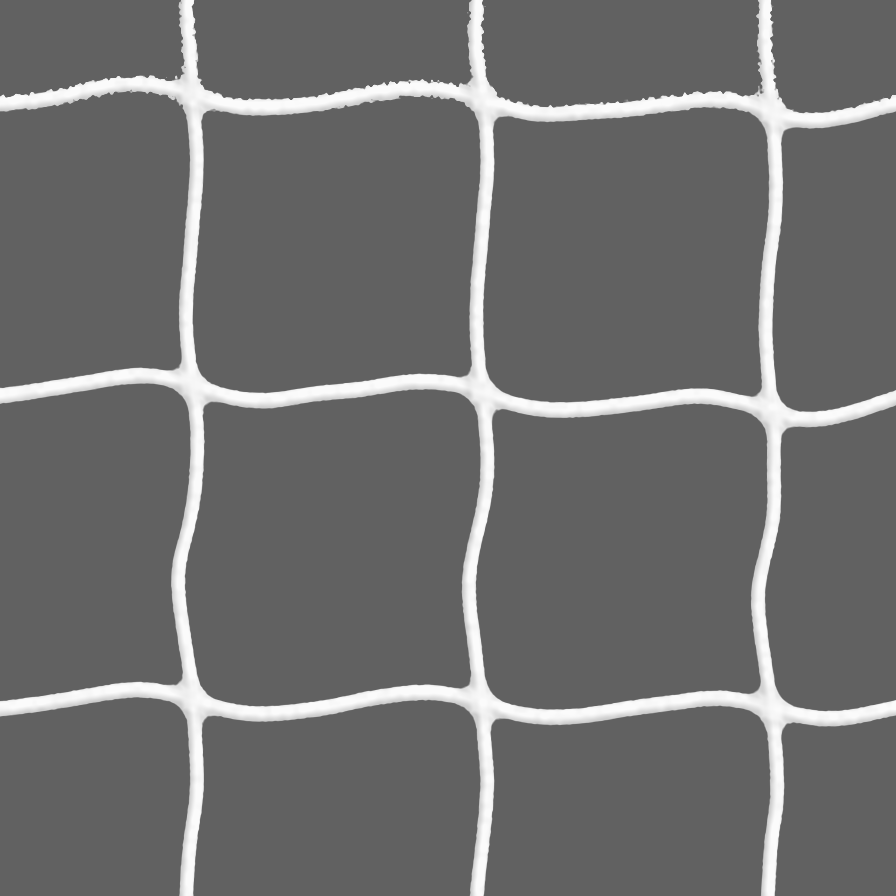
A WebGL 1 fragment shader for this pattern:

```glsl
precision highp float;
// Knotted white cord net, three by three knots, on a flat grey ground.
uniform vec2 u_resolution;

const float TAU = 6.2831853;
const vec2 CENTRE_KNOT = vec2(0.537, 0.561);
const vec2 PITCH = vec2(0.323, 0.3365);
const float ROW_HALF_WIDTH = 0.0086;
const float COLUMN_HALF_WIDTH = 0.0077;
const float KNOT_BLEND = 0.024;
const vec3 GROUND = vec3(0.38);
const vec3 CORD_SHADE = vec3(0.80);
const vec3 CORD_LIGHT = vec3(0.985);

float hash(vec2 p) {
  vec3 q = fract(p.xyx * 0.1031);
  q += dot(q, q.yzx + 33.33);
  return fract((q.x + q.y) * q.z);
}

// Smooth value noise, 0 to 1.
float noise(vec2 p) {
  vec2 cell = floor(p);
  vec2 f = fract(p);
  f = f * f * (3.0 - 2.0 * f);
  float low = mix(hash(cell), hash(cell + vec2(1.0, 0.0)), f.x);
  float high = mix(hash(cell + vec2(0.0, 1.0)), hash(cell + vec2(1.0)), f.x);
  return mix(low, high, f.y);
}

float wobble(float along, float seed) {
  return 0.004 * (noise(vec2(along * 17.0, seed * 7.3 + 40.0)) - 0.5);
}

// How far the knots of a row drop as the row runs to the right.
float knotDrop(float column, float row) {
  float over = max(column - 1.0, 0.0);
  float k = clamp(column, -1.0, 1.0) - 7.0 * over * over;
  float slope = 0.0143 - 0.0068 * row * row + 0.0023 * row;
  return slope * k * (1.0 + 0.4 * k);
}

// Height of a horizontal cord: it dips after each knot and rises to the next.
float rowHeight(float x, float row) {
  float column = (x - CENTRE_KNOT.x) / PITCH.x;
  float t = fract(column);
  float arch = sin(0.5 * TAU * t);
  float sag = sin(TAU * t) + 0.15 * sin(2.0 * TAU * t) + 0.4 * arch * arch;
  float base = CENTRE_KNOT.y + PITCH.y * row - 0.0085 * row * row;
  return base - knotDrop(column, row) - 0.0118 * sag + wobble(x, row);
}

// Position of a vertical cord: an S bend per cell, slacker in the lower cells.
float columnPosition(float y, float column) {
  float row = (y - CENTRE_KNOT.y + knotDrop(column, 0.0)) / PITCH.y;
  float t = fract(-row);
  float bend = 0.006 * sin(TAU * t);
  float lower = step(-1.0, row) * step(row, 0.0);
  float dent = (t - 0.6) / 0.2;
  bend -= lower * 0.010 * exp(-dent * dent);
  return CENTRE_KNOT.x + PITCH.x * column + bend + wobble(y, column + 9.0);
}

// Keeps the nearer cord: x is distance to its edge, y is side from -1 to 1.
vec2 nearerCord(vec2 nearest, float offset, float halfWidth) {
  vec2 cord = vec2(abs(offset) - halfWidth, offset / halfWidth);
  return cord.x < nearest.x ? cord : nearest;
}

// Light falls from the upper right across the round cord.
float roundShade(float side) {
  return smoothstep(-1.1, 0.1, side) - 0.3 * smoothstep(0.6, 1.1, side);
}

void main() {
  vec2 uv = gl_FragCoord.xy / u_resolution;
  float pixel = 1.0 / min(u_resolution.x, u_resolution.y);

  vec2 rowCord = vec2(1.0, 0.0);
  vec2 columnCord = vec2(1.0, 0.0);
  for (int i = -1; i <= 1; i++) {
    float index = float(i);
    rowCord = nearerCord(rowCord, uv.y - rowHeight(uv.x, index), ROW_HALF_WIDTH);
    columnCord = nearerCord(columnCord, uv.x - columnPosition(uv.y, index), COLUMN_HALF_WIDTH);
  }

  // Fillet the crossings into soft knots.
  float blend = clamp(0.5 + 0.5 * (columnCord.x - rowCord.x) / KNOT_BLEND, 0.0, 1.0);
  float edge = mix(columnCord.x, rowCord.x, blend) - KNOT_BLEND * blend * (1.0 - blend);

  // Frayed fibres along the top of the net.
  float fray = smoothstep(0.865, 0.895, uv.y);
  edge += (noise(uv * 280.0) - 0.5) * mix(0.0008, 0.005, fray);

  // Rounded shading, brighter knots and a fine fibre grain.
  float light = mix(roundShade(columnCord.y), roundShade(rowCord.y), blend);
  float knot = smoothstep(0.008, 0.0, max(rowCord.x, columnCord.x));
  light = mix(light, 0.9, 0.7 * knot);
  light += 0.3 * (noise(uv * 130.0) - 0.5);
  vec3 cord = mix(CORD_SHADE, CORD_LIGHT, clamp(light, 0.0, 1.0));

  float cover = 1.0 - smoothstep(-0.75 * pixel, 0.75 * pixel, edge);
  gl_FragColor = vec4(mix(GROUND, cord, cover), 1.0);
}
```
